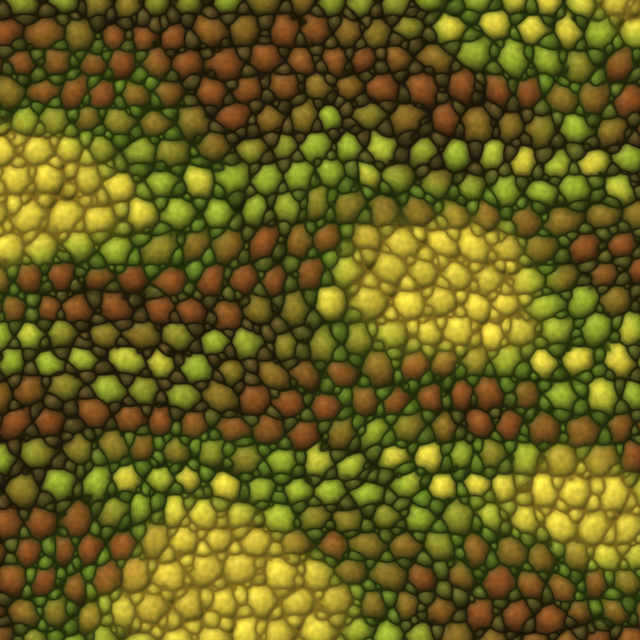
Reproduce this texture procedurally as a Shadertoy shader.

```glsl
#define ROWS 21.0        // scale rows per canvas height
#define PITCH 1.155      // column spacing in row units
#define JITTER 0.3       // scatter of the seeds
#define ROUNDNESS 24.0   // lower values round the corners more
#define BAND_PERIOD 0.27 // height of one red-to-lime cycle
#define SEAM_WIDTH 0.13
#define RED_BROWN vec3(0.47, 0.27, 0.11)
#define OLIVE vec3(0.45, 0.38, 0.12)
#define LIME vec3(0.53, 0.60, 0.16)
#define YELLOW vec3(0.84, 0.75, 0.23)
#define GREEN vec3(0.35, 0.45, 0.12)
#define UMBER vec3(0.315, 0.265, 0.12)

// One large scale, two gap fillers and three edge fillers per lattice cell
const vec2 SEEDS[6] = vec2[6](vec2(0.0), vec2(0.577, 0.333), vec2(0.0, 0.667),
    vec2(0.577, 0.0), vec2(0.289, 0.5), vec2(-0.289, 0.5));

vec2 hash2(vec2 p) {
    vec3 q = fract(p.xyx * vec3(0.1031, 0.1030, 0.0973));
    q += dot(q, q.yzx + 33.33);
    return fract((q.xx + q.yz) * q.zy);
}

float corner(vec2 cell, vec2 f, vec2 o) {
    float a = 6.2832 * hash2(cell + o + 71.0).x;
    return dot(vec2(cos(a), sin(a)), f - o);
}

float gradientNoise(vec2 p) {
    vec2 i = floor(p), f = p - i;
    vec2 u = f * f * f * (f * (f * 6.0 - 15.0) + 10.0);
    return mix(mix(corner(i, f, vec2(0, 0)), corner(i, f, vec2(1, 0)), u.x),
               mix(corner(i, f, vec2(0, 1)), corner(i, f, vec2(1, 1)), u.x), u.y);
}

// Amounts of green and yellow around scattered oval patches
vec2 patches(vec2 p) {
    float inside = -1.0;
    for (int i = 0; i < 5; i++) {
        float k = float(i);
        vec2 c = fract(k * vec2(0.73, 0.57) + vec2(0.95, 0.94));
        c = c * vec2(1.2, 1.1) - vec2(0.13, 0.02);
        float radius = 0.085 + 0.055 * abs(sin(k * 0.8));
        inside = max(inside, radius - length((p - c) * vec2(0.8, 1.15)));
    }
    float warp = gradientNoise(p * 5.0 + 3.0);
    return vec2(smoothstep(-0.17, -0.06, inside + 0.17 * warp),
                smoothstep(-0.045, 0.03, inside + 0.07 * warp));
}

// Hue of the large scales, in wavering horizontal bands
vec3 bandColor(vec2 p, float green, float random) {
    float y = p.y + 0.14 * gradientNoise(p * 2.5 + 9.0);
    float t = 0.49 + 0.36 * cos(6.2832 * (y - 0.2) / BAND_PERIOD);
    t += 0.35 * gradientNoise(p * 4.0) + 0.26 * (random - 0.5) + 0.24 * (green - 0.5);
    vec3 c = mix(RED_BROWN, OLIVE, smoothstep(0.15, 0.45, t));
    c = mix(c, LIME, smoothstep(0.42, 0.7, t));
    return mix(c, YELLOW, 0.8 * smoothstep(0.8, 1.0, t));
}

void mainImage(out vec4 fragColor, in vec2 fragCoord) {
    vec2 p = fragCoord / iResolution.y;
    vec2 drift = vec2(gradientNoise(p * 4.0 + 21.0), gradientNoise(p * 3.0 + 47.0));
    vec2 q = p * ROWS + 0.7 * drift;

    // Nearest scale and the soft distance to all others
    float nearest = 9.0, rest = 0.0, size = 1.0;
    vec2 offset = vec2(0.0), random = vec2(0.0);
    bool large = false;
    for (int j = -1; j <= 1; j++) {
        float row = floor(q.y) + float(j);
        float shift = 0.5 * mod(row, 2.0);
        float column = floor(q.x / PITCH - shift + 0.5);
        for (int i = -1; i <= 1; i++) {
            vec2 id = vec2(column + float(i), row);
            vec2 origin = vec2((id.x + shift) * PITCH, row);
            for (int k = 0; k < 6; k++) {
                vec2 h = hash2(id + float(k) * 37.0 + 11.0);
                vec2 g = hash2(id + float(k) * 53.0 + 127.0);
                vec2 v = q - origin - SEEDS[k] - JITTER * (h - 0.5);
                float radius = k == 0 ? mix(0.37, 0.51, g.x)
                             : k < 3 ? mix(0.13, 0.24, g.x) : mix(-0.35, 0.16, g.x);
                // Each scale is stretched along its own axis
                float a = 3.1416 * g.y, stretch = 1.0 + 0.24 * h.x;
                vec2 w = mat2(cos(a), sin(a), -sin(a), cos(a)) * v;
                float d = length(w * vec2(stretch, 1.0 / stretch)) - radius;
                rest += exp(-ROUNDNESS * max(d, nearest));
                if (d < nearest) {
                    nearest = d;
                    offset = v;
                    random = g;
                    size = max(radius, 0.04) + 0.06;
                    large = k == 0;
                }
            }
        }
    }
    float edge = -log(max(rest, 1e-12)) / ROUNDNESS - nearest;

    // Pigment
    vec2 center = p - offset / ROWS;
    vec2 patchMix = patches(mix(center, p, 0.7));
    vec3 base = mix(UMBER, GREEN, patchMix.x);
    vec3 color = base * (0.86 + 0.28 * random.y);
    float dome = smoothstep(0.0, 0.4, edge);
    if (large) {
        color = bandColor(center, patchMix.x, random.y);
        color = mix(color, base, 0.35 * (1.0 - dome));
        color *= 1.0 + 0.1 * smoothstep(0.42, 0.56, edge);
    }
    color = mix(color, YELLOW * (0.92 + 0.16 * random.y), 0.92 * patchMix.y);
    color *= 1.0 + 0.14 * gradientNoise(p * 110.0);

    // Flat-topped shading with a soft sheen
    vec3 light = normalize(vec3(-0.35, 0.55, 0.85));
    vec2 tilt = offset / size;
    vec3 normal = normalize(vec3(tilt * (0.3 + 0.6 * min(length(tilt), 1.2)), 1.0));
    float diffuse = max(dot(normal, light), 0.0);
    float sheen = pow(max(dot(normal, normalize(light + vec3(0, 0, 1))), 0.0), 30.0);
    color *= (0.37 + 0.74 * diffuse) * mix(0.8, 1.05, dome);
    color += 0.07 * sheen * vec3(1.0, 0.95, 0.8);

    // Dark seams, shallower inside the yellow patches
    vec3 seam = mix(mix(vec3(0.11, 0.085, 0.03), vec3(0.13, 0.18, 0.04), patchMix.x),
                    vec3(0.50, 0.41, 0.12), patchMix.y);
    fragColor = vec4(mix(seam, color, smoothstep(-0.03, SEAM_WIDTH, edge)), 1.0);
}
```
